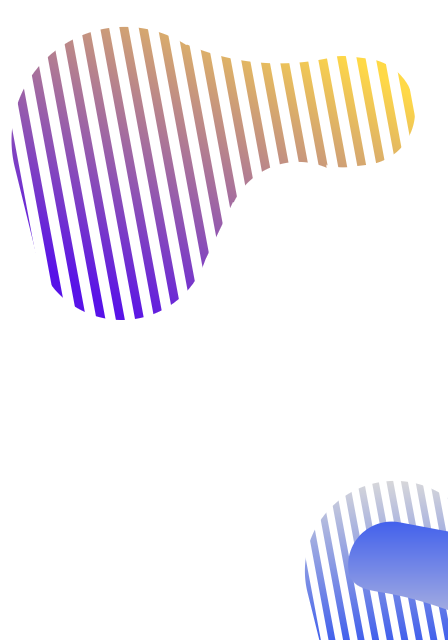
A Shadertoy shader for this background:

```glsl
// White page with a striped violet-to-yellow blob and a striped blue blob under a solid one.
// Lengths are in canvas heights, origin at the lower left.

const float SLANT = 0.186; // sideways run of a stripe per unit of height

const vec3 VIOLET = vec3(0.345, 0.07, 0.91);
const vec3 YELLOW = vec3(1.0, 0.85, 0.28);
const vec3 BLUE = vec3(0.26, 0.38, 0.925);
const vec3 SILVER = vec3(0.845, 0.845, 0.855);
const vec3 PERIWINKLE = vec3(0.62, 0.66, 0.885);

float circle(vec2 p, vec2 center, float radius) {
    return length(p - center) - radius;
}

float box(vec2 p, vec2 low, vec2 high) {
    vec2 d = max(low - p, p - high);
    return max(d.x, d.y);
}

// Hull of two circles
float roundCone(vec2 p, vec2 a, float ra, vec2 b, float rb) {
    float len = length(b - a);
    vec2 axis = (b - a) / len;
    vec2 q = vec2(abs(dot(p - a, vec2(-axis.y, axis.x))), dot(p - a, axis));
    float s = (ra - rb) / len;
    float c = sqrt(1.0 - s * s);
    float along = dot(q, vec2(-s, c));
    if (along < 0.0) return length(q) - ra;
    if (along > c * len) return length(q - vec2(0.0, len)) - rb;
    return dot(q, vec2(c, s)) - ra;
}

float smoothMax(float a, float b, float k) {
    float h = max(k - abs(a - b), 0.0);
    return max(a, b) + h * h / (4.0 * k);
}

// Distance to slanted bands repeated along x
float stripes(vec2 p, float center, float period, float halfWidth) {
    float u = p.x + SLANT * p.y - center;
    float offset = abs(u - period * round(u / period));
    return (offset - halfWidth) / sqrt(1.0 + SLANT * SLANT);
}

// Large body and small head joined by a neck with hollow sides
float twoLobeBlob(vec2 p) {
    vec2 belly = vec2(0.190, 0.638);
    float body = roundCone(p, vec2(0.195, 0.781), 0.177, belly, 0.138);
    float head = roundCone(p, vec2(0.536, 0.8255), 0.087, vec2(0.565, 0.8255), 0.0835);

    float upperHollow = circle(p, vec2(0.436, 1.266), 0.365);
    float lowerHollow = circle(p, vec2(0.466, 0.635), 0.112);
    float flank = dot(p - belly, vec2(0.902, -0.4325)) - 0.137;
    float neck = box(p, vec2(0.273, 0.578), vec2(0.510, 0.930));
    neck = max(neck, max(-upperHollow, -lowerHollow));
    neck = max(neck, min(flank, 0.684 - p.y));

    return min(neck, min(body, head));
}

float cornerBlob(vec2 p) {
    return roundCone(p, vec2(0.617, 0.108), 0.1406, vec2(0.613, -0.005), 0.1095);
}

// Rounded tongue with a bowed lower edge
float tongue(vec2 p) {
    float hull = roundCone(p, vec2(0.612, 0.117), 0.068, vec2(0.742, 0.0925), 0.068);
    float dx = p.x - 0.5794;
    float lowerEdge = 0.0768 - 0.12 * dx - 1.15 * dx * dx;
    return smoothMax(hull, 0.97 * (lowerEdge - p.y), 0.025);
}

float ramp(float low, float high, float x) {
    return clamp((x - low) / (high - low), 0.0, 1.0);
}

float coverage(float dist, float pixel) {
    return clamp(0.5 - dist / pixel, 0.0, 1.0);
}

void mainImage(out vec4 fragColor, in vec2 fragCoord) {
    float pixel = 1.0 / iResolution.y;
    vec2 p = fragCoord * pixel;
    vec3 color = vec3(1.0);

    // Upper blob, diagonal gradient
    float mask = coverage(twoLobeBlob(p), pixel)
               * coverage(stripes(p, 0.1907, 0.03014, 0.0070), pixel);
    float diagonal = dot(p, vec2(0.527, 0.85));
    color = mix(color, mix(VIOLET, YELLOW, ramp(0.531, 1.062, diagonal)), mask);

    // Corner blob, vertical gradient
    mask = coverage(cornerBlob(p), pixel)
         * coverage(stripes(p, 0.6552, 0.02275, 0.0054), pixel);
    color = mix(color, mix(BLUE, SILVER, ramp(0.0, 0.249, p.y)), mask);

    // Solid tongue on top
    vec3 fill = mix(PERIWINKLE, BLUE, ramp(0.05, 0.185, p.y));
    color = mix(color, fill, coverage(tongue(p), pixel));

    fragColor = vec4(color, 1.0);
}
```
